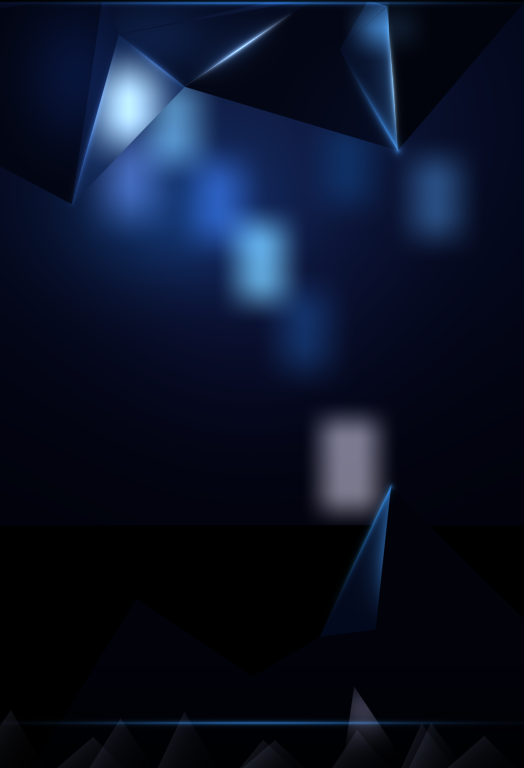
This background is drawn by a Shadertoy shader. Its source:

```glsl
// Dark glass crystals hang above and rise below a navy, out-of-focus light field.
// Soft boxes make the blurred lights, half-plane triangles make the facets,
// and tapered segment glows make the lit edges and horizontal light lines.

float hash(float n) { return fract(sin(n * 91.7) * 437.5); }

// Signed distance to the line a-b, positive on its left
float side(vec2 p, vec2 a, vec2 b) {
    vec2 e = normalize(b - a);
    return e.x * (p.y - a.y) - e.y * (p.x - a.x);
}

// Antialiased triangle coverage, for either winding
float tri(vec2 p, vec2 a, vec2 b, vec2 c) {
    float w = sign(side(c, a, b)), aa = .8 / iResolution.y;
    float d = min(side(p, a, b) * w, min(side(p, b, c) * w, side(p, c, a) * w));
    return smoothstep(-aa, aa, d);
}

// Rectangle with wide blurred borders
float softBox(vec2 p, vec2 center, vec2 halfSize, float blur) {
    vec2 m = 1. - smoothstep(vec2(-blur), vec2(blur), abs(p - center) - halfSize);
    return m.x * m.y;
}

float spot(vec2 p, vec2 center, vec2 radius) {
    vec2 d = (p - center) / radius;
    return exp(-dot(d, d));
}

// Tapered glow along a segment, brightest at position peak (0 to 1)
float streak(vec2 p, vec2 a, vec2 b, float width, float peak) {
    vec2 e = b - a;
    float t = clamp(dot(p - a, e) / dot(e, e), 0., 1.);
    float taper = 1. - smoothstep(0., 1., abs(t - peak) / max(peak, 1. - peak));
    return taper * exp(-length(p - a - e * t) / width);
}

vec3 lightField(vec2 p) {
    vec3 col = mix(vec3(.004, .008, .045), vec3(.012, .025, .1), smoothstep(.3, .85, p.y));
    col += vec3(.045, .085, .16) * spot(p, vec2(.32, .84), vec2(.25, .22));
    col += vec3(.02, .025, .075) * spot(p, vec2(.33, .6), vec2(.22, .2));
    col += vec3(.02, .11, .19) * spot(p, vec2(.22, .72), vec2(.13, .09));
    // Blurred lights stepping down to the right
    vec2 size = vec2(.031, .05);
    col += vec3(.22, .28, .42) * softBox(p, vec2(.169, .77), size, .045);
    col += vec3(.27, .43, .47) * softBox(p, vec2(.228, .84), size, .034);
    col += vec3(.1, .19, .35) * softBox(p, vec2(.286, .738), size, .036);
    col += vec3(.32, .54, .58) * softBox(p, vec2(.341, .658), size, .032);
    col += vec3(.04, .14, .24) * softBox(p, vec2(.398, .568), size, .038);
    col += vec3(.13, .25, .35) * softBox(p, vec2(.569, .742), size, .034);
    col += vec3(.01, .09, .15) * softBox(p, vec2(.455, .785), size, .035);
    col += vec3(.47, .46, .49) * softBox(p, vec2(.456, .394), size * 1.18, .028);
    return col * smoothstep(.315, .317, p.y);
}

vec3 upperCrystals(vec3 col, vec2 p) {
    vec2 tip = vec2(.094, .734), crown = vec2(.155, .955), notch = vec2(.241, .887);
    vec2 low = vec2(.519, .804), ridge = vec2(.505, .992), shoulder = vec2(.443, .935);
    vec2 spur = vec2(.378, .981), top = vec2(.135, 1.01);
    // Left facets
    float haze = spot(p, vec2(.1, .9), vec2(.07, .09));
    float mask = max(tri(p, vec2(-.3, .942), tip, top), tri(p, vec2(0, .9), tip, vec2(0, .785)));
    col = mix(col, vec3(.008, .018, .065) + vec3(.02, .06, .16) * haze, mask);
    col = mix(col, vec3(.02, .05, .15) + vec3(.03, .07, .15) * haze, tri(p, tip, top, crown));
    vec3 shade = vec3(.05, .12, .28) + vec3(.08, .13, .19) * spot(p, vec2(.17, .85), vec2(.08));
    shade += vec3(.65, .72, .64) * softBox(p, vec2(.168, .862), vec2(.034, .046), .04);
    col = mix(col, shade, tri(p, tip, crown, notch));
    // Central facets
    shade = vec3(.018, .042, .12) + vec3(.03, .07, .14) * spot(p, vec2(.2, .95), vec2(.08, .05));
    mask = max(tri(p, crown, notch, vec2(.41, 1.002)), tri(p, crown, top, vec2(.41, 1.01)));
    col = mix(col, shade, mask);
    shade = vec3(.012, .022, .075) + vec3(.01, .025, .06) * spot(p, low, vec2(.12));
    mask = max(tri(p, notch, vec2(.41, 1.002), low), tri(p, vec2(.4, .995), vec2(.53, 1.1), low));
    col = mix(col, shade, mask);
    // Right facets
    col = mix(col, vec3(.006, .014, .05), tri(p, vec2(.504, 1.002), low, vec2(.69, 1.004)));
    shade = vec3(.02, .05, .14) + vec3(.1, .2, .28) * exp(-abs(side(p, ridge, low)) / .018);
    mask = max(tri(p, shoulder, ridge, low), tri(p, shoulder, vec2(.48, 1), ridge));
    col = mix(col, shade, mask);
    float lamp = softBox(p, vec2(.505, .964), vec2(.036, .021), .026);
    col += vec3(.16, .31, .43) * lamp * (p.x < ridge.x + .002 ? 1. : .3);
    // Lit edges
    col += vec3(.65, .75, .82) * streak(p, notch, spur, .0022, .55);
    col += vec3(.1, .19, .3) * streak(p, notch, spur, .01, .5);
    col += vec3(.45, .58, .65) * streak(p, ridge, low, .0025, .55);
    col += vec3(.16, .36, .55) * streak(p, shoulder, low, .004, .85);
    col += vec3(.12, .22, .36) * streak(p, crown, notch, .003, .6);
    return col + vec3(.12, .22, .36) * streak(p, tip, crown, .003, .4);
}

vec3 lowerCrystals(vec3 col, vec2 p) {
    vec2 peak = vec2(.51, .366), waist = vec2(.417, .171), dip = vec2(.331, .12);
    vec2 base = vec2(.48, -.02), fold = vec2(.49, .18);
    float body = max(tri(p, vec2(.178, .221), vec2(.03, -.02), vec2(.537, -.02)), tri(p, waist, dip, base));
    body = max(body, max(tri(p, peak, vec2(.327, -.02), vec2(.9, -.02)), tri(p, dip, vec2(.2, -.02), waist)));
    col = mix(col, vec3(.004, .009, .038) * smoothstep(-.05, .15, p.y), body);
    // Tall lit facet
    float rim = exp(-abs(side(p, peak, fold)) / .012) * smoothstep(.18, .29, p.y);
    col += tri(p, peak, waist, fold) * (vec3(.008, .025, .07) + vec3(.12, .28, .42) * rim);
    col += vec3(.1, .32, .5) * streak(p, peak, waist, .0025, .1);
    // Smoky shards along the base
    for (float i = 0.; i < 10.; i++) {
        vec2 apex = vec2((i + hash(i + 1.)) * .07, .035 + .045 * hash(i + 5.));
        vec2 foot = vec2(apex.x - .06 + .04 * hash(i + 9.), -.01);
        float shine = exp(-abs(side(p, apex, foot)) / .025);
        col += vec3(.06, .065, .085) * shine * tri(p, apex, foot, vec2(apex.x + .05, -.01));
    }
    float smoke = spot(p, vec2(.475, .075), vec2(.035));
    return col + vec3(.2, .2, .25) * smoke * tri(p, vec2(.462, .106), vec2(.445, -.01), vec2(.54, -.01));
}

void mainImage(out vec4 fragColor, in vec2 fragCoord) {
    vec2 p = fragCoord / iResolution.xy * vec2(.6836, 1); // canvas height is 1
    vec3 col = lowerCrystals(upperCrystals(lightField(p), p), p);
    // Horizontal light lines
    vec3 beam = vec3(.16, .45, .75) * spot(p, vec2(.34, p.y), vec2(.2, 1));
    col = (col + beam * exp(-abs(p.y - .0586) / .0018)) * (1. - smoothstep(.996, .999, p.y));
    fragColor = vec4(min(col + beam * exp(-abs(p.y - .996) / .0018), 1.), 1);
}
```
